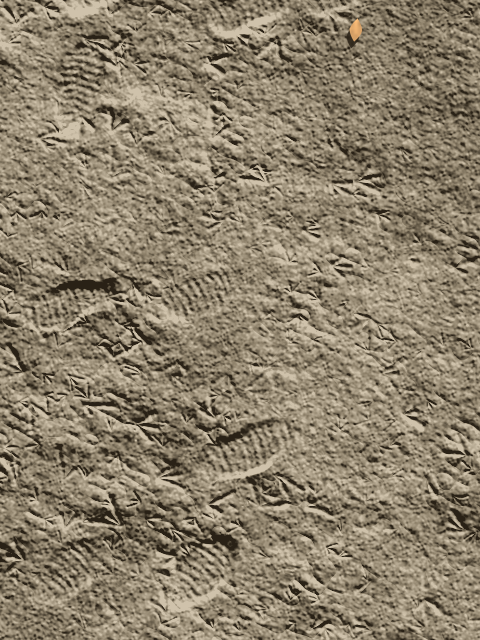
Give the GLSL for this texture, as a WebGL 1 fragment shader.

```glsl
precision highp float;
// Trampled dry sand: grains, bird tracks and ribbed shoe prints in low raking light.
uniform vec2 u_resolution;

const vec3 SHADOW = vec3(0.16, 0.13, 0.085);
const vec3 SAND = vec3(0.56, 0.51, 0.42);
const vec3 SUNLIT = vec3(0.76, 0.71, 0.62);
const vec3 LEAF = vec3(0.88, 0.66, 0.42);
const vec2 LEAF_POS = vec2(0.556, 0.953);
const vec2 LIGHT_DIR = vec2(0.34, 0.94);
const float SAMPLE_STEP = 0.0017;
const float BASE_TONE = 0.65;
const float SAND_TONE = 0.6;
const float CONTRAST = 1.0;
const float SHADE_BOOST = 1.15;
const float SUN_DAMPING = 0.8;
const float SPECKLE = 0.4;
const float TRACK_CELLS = 13.0;
const float NICK_CELLS = 25.0;
const float SHOE_CELLS = 4.3;
const float RIB_COUNT = 84.0;
const float RIB_HEIGHT = 0.0006;
const float SHOE_DEPTH = 0.0023;

float hash(vec2 p) {
  return fract(sin(dot(p, vec2(12.9898, 78.233))) * 43758.5453);
}

vec2 hash2(vec2 p) {
  return vec2(hash(p), hash(p + 37.7));
}

float noise(vec2 p) {
  vec2 i = floor(p);
  vec2 f = fract(p);
  f = f * f * (3.0 - 2.0 * f);
  return mix(mix(hash(i), hash(i + vec2(1.0, 0.0)), f.x),
             mix(hash(i + vec2(0.0, 1.0)), hash(i + vec2(1.0, 1.0)), f.x), f.y);
}

// Noise folded at its middle, which leaves sharp creases.
float creases(vec2 p) {
  return abs(2.0 * noise(p) - 1.0);
}

mat2 rotation(float a) {
  return mat2(cos(a), sin(a), -sin(a), cos(a));
}

float segmentDistance(vec2 p, vec2 end) {
  return length(p - end * clamp(dot(p, end) / dot(end, end), 0.0, 1.0));
}

// Three-toed grooves scattered one per cell; depth in canvas units.
float tracks(vec2 p, float cells, float density) {
  vec2 g = p * cells;
  float groove = 0.0;
  for (int y = -1; y <= 1; y++) {
    for (int x = -1; x <= 1; x++) {
      vec2 id = floor(g) + vec2(float(x), float(y));
      vec2 rnd = hash2(id + cells);
      vec2 toCentre = g - id - 0.5 - 0.6 * (rnd - 0.5);
      float present = step(hash(id + 5.3), density);
      for (int toe = -1; toe <= 1; toe++) {
        float k = float(toe);
        float angle = 6.2832 * rnd.x + k * (0.5 + 0.5 * rnd.y);
        float reach = 0.22 + 0.38 * hash(id + k * 3.1);
        float d = segmentDistance(toCentre, reach * vec2(cos(angle), sin(angle)));
        groove = max(groove, present * exp(-d * d / 0.003));
      }
    }
  }
  return groove * 0.046 / cells;
}

// Shoe prints: x is the pressed area, y the depth of sole and ribs.
vec2 shoes(vec2 p, float ragged) {
  vec2 g = p * SHOE_CELLS;
  vec2 result = vec2(0.0);
  for (int y = -1; y <= 1; y++) {
    for (int x = -1; x <= 1; x++) {
      vec2 id = floor(g) + vec2(float(x), float(y));
      vec2 rnd = hash2(id + 91.0);
      vec2 q = rotation(-0.3 - 1.1 * rnd.y) * (g - id - 0.5 - 0.5 * (rnd - 0.5));
      float edge = length(q / vec2(0.26 + 0.14 * rnd.x, 0.15 + 0.03 * rnd.y)) + ragged;
      float pressed = step(hash(id + 17.0), 0.7) * (1.0 - smoothstep(0.68, 1.05, edge));
      float bend = q.x + 1.2 * q.y * q.y;
      float rib = sin(6.2832 * RIB_COUNT * bend / SHOE_CELLS);
      float sole = SHOE_DEPTH * (0.2 + 0.8 * rnd.x * rnd.x);
      result = max(result, vec2(pressed, pressed * (sole + RIB_HEIGHT * rib)));
    }
  }
  return result;
}

// Each octave is divided by its frequency, so its weight is a slope.
float relief(vec2 p, float rough) {
  vec2 q = rotation(0.25) * p * vec2(0.62, 1.0);
  float coarse = 0.12 * noise(q * 12.0) / 12.0 + 0.2 * noise(q * 28.0 + 7.0) / 28.0;
  q = rotation(0.5) * p * vec2(0.7, 1.0);
  coarse += 0.18 * creases(q * 58.0 + 3.0) / 58.0;
  float grains = 0.27 * noise(rotation(0.9) * p * 120.0) / 120.0
               + 0.36 * noise(rotation(0.4) * p * 235.0) / 235.0;
  return coarse * rough + grains;
}

float height(vec2 p, float rough, float ragged) {
  vec2 shoe = shoes(p, ragged);
  float clear = 1.0 - 0.75 * shoe.x;
  float marks = tracks(p, TRACK_CELLS, 0.65) + 0.85 * tracks(p + 3.0, NICK_CELLS, 0.5);
  return relief(p, rough * clear) - marks * rough * clear - shoe.y;
}

// Pointed oval: 1 inside, soft at the rim.
float leafShape(vec2 p) {
  float halfWidth = 0.0095 * (1.0 - pow(abs(p.y) / 0.018, 1.6));
  return 1.0 - smoothstep(-0.001, 0.0015, abs(p.x) - halfWidth);
}

void main() {
  vec2 p = gl_FragCoord.xy / u_resolution.y;

  // Ragged edges and patches of rough and smooth ground
  vec2 warp = vec2(noise(p * 50.0), noise(p * 50.0 + 19.0)) - 0.5;
  vec2 ground = p + 0.005 * warp;
  float ragged = 0.5 * (noise(p * 22.0 + 31.0) - 0.5);
  float rough = 0.3 + 1.15 * smoothstep(0.28, 0.72, 0.5 * noise(p * 6.0 + 2.0) + 0.5 * noise(p * 15.0));

  // Raking light from the upper right
  vec2 lit = ground + LIGHT_DIR * SAMPLE_STEP;
  float slope = (height(ground, rough, ragged) - height(lit, rough, ragged)) / SAMPLE_STEP;
  slope *= slope < 0.0 ? SHADE_BOOST : SUN_DAMPING;
  float stain = 0.24 * (noise(p * 4.0 + 11.0) - 0.5) + 0.22 * (noise(p * 17.0 + 5.0) - 0.5);
  float speckle = SPECKLE * (noise(rotation(0.6) * p * 280.0) - 0.5);
  float tone = clamp(BASE_TONE + CONTRAST * slope + stain + speckle, 0.0, 1.1);
  vec3 color = mix(SHADOW, SAND, min(tone / SAND_TONE, 1.0));
  color = mix(color, SUNLIT, max(tone - SAND_TONE, 0.0) / (1.0 - SAND_TONE));

  // One fallen leaf and its shadow
  vec2 leaf = rotation(0.15) * (p - LEAF_POS);
  color = mix(color, SHADOW, 0.85 * leafShape(leaf + vec2(0.003, 0.011)));
  color = mix(color, LEAF * (0.9 + 0.25 * noise(p * 160.0)), leafShape(leaf));
  gl_FragColor = vec4(color, 1.0);
}
```
